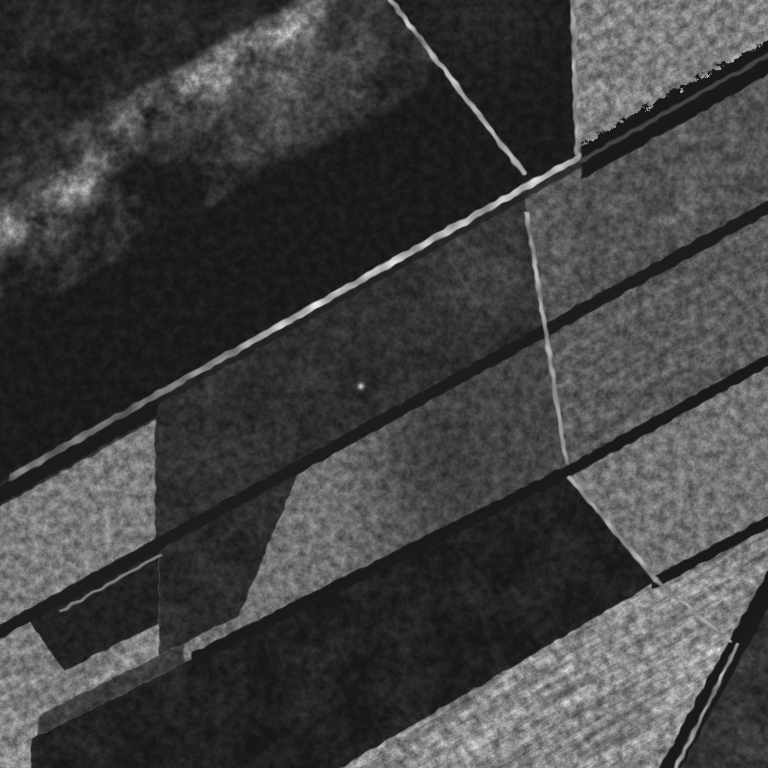
A Shadertoy shader for this texture:

```glsl
// Grey aerial view of slanting farm fields split by hedges, tracks and a pale road.

vec2 gradient(vec2 cell) {
    float h = fract(sin(dot(cell, vec2(127.1, 311.7))) * 43758.5);
    return vec2(cos(6.2832 * h), sin(6.2832 * h));
}

float noise(vec2 p) {
    vec2 i = floor(p), f = fract(p), e = vec2(1, 0);
    vec2 w = f * f * f * (f * (f * 6.0 - 15.0) + 10.0);
    float low = mix(dot(gradient(i), f), dot(gradient(i + e.xy), f - e.xy), w.x);
    float high = mix(dot(gradient(i + e.yx), f - e.yx), dot(gradient(i + 1.0), f - 1.0), w.x);
    return mix(low, high, w.y);
}

float fbm(vec2 p) {
    float sum = 0.0, amp = 1.0;
    for (int k = 0; k < 4; k++) {
        sum += amp * noise(p);
        p = mat2(1.6, 1.2, -1.2, 1.6) * p + 7.3;
        amp *= 0.65;
    }
    return sum;
}

// Soft step at zero, and a soft band between two limits
float on(float d) { return smoothstep(-0.0018, 0.0018, d); }
float band(float d, float lo, float hi) { return on(d - lo) * on(hi - d); }

float track(vec2 p, vec2 a, vec2 b, float halfWidth) {
    vec2 ab = b - a;
    float t = clamp(dot(p - a, ab) / dot(ab, ab), 0.0, 1.0);
    return on(halfWidth - length(p - a - ab * t));
}

float blob(vec2 p, vec2 centre, float radius) {
    vec2 d = (p - centre) / radius;
    return exp(-dot(d, d));
}

void mainImage(out vec4 fragColor, in vec2 fragCoord) {
    // Canvas coordinates with y running down, edges slightly ragged
    vec2 p = fragCoord / iResolution.xy;
    p.y = 1.0 - p.y;
    vec2 raw = p;
    p += 0.003 * vec2(noise(raw * 70.0), noise(raw * 70.0 + 31.0));
    float x = p.x, y = p.y;

    // Signed heights below the four main slanting boundaries
    float road = y - 0.630 + 0.563 * x;
    float hedge = y - 0.823 + 0.552 * x;
    float ditch = y - 0.612 + (x - 0.742) * (x > 0.742 ? 0.556 : 0.5);
    float lane = y - 0.758 + (x - 0.853) * (x > 0.853 ? 0.53 : 0.59);
    float middle = x - 0.684 - 0.16 * (y - 0.267);
    float eastWall = x - 0.745 - 0.033 * y;

    vec2 along = vec2(dot(raw, vec2(0.87, -0.49)), dot(raw, vec2(0.49, 0.87)));
    float grain = fbm(raw * 75.0);
    float patches = fbm(raw * 16.0);
    float streaks = fbm(along * vec2(7.0, 75.0));

    // Top: dark ploughland with a mottled pale belt
    float belt = y + 0.56 * x;
    float westOfTrack = on(0.508 + 0.773 * y - x);
    float tone = 0.105 + 0.05 * blob(p, vec2(0.63, 0.0), 0.09);
    tone = mix(tone, 0.14 + 0.06 * patches, on(0.215 - belt));
    float ridge = (belt - 0.25 - 0.055 * smoothstep(0.2, 0.08, x)) / 0.03;
    float beltTone = 0.21 + 0.13 * patches
        + (0.22 + 0.25 * patches) * exp(-ridge * ridge) * smoothstep(0.47, 0.36, x)
        + 0.12 * blob(p, vec2(0.37, 0.13), 0.09)
        + 0.3 * blob(p, vec2(0.105, 0.25), 0.02)
        - 0.12 * blob(p, vec2(0.2, 0.24), 0.06)
        - 0.08 * smoothstep(0.34, 0.42, belt);
    float beltMask = smoothstep(0.208, 0.222, belt) * smoothstep(0.432, 0.415, belt);
    tone = mix(tone, max(beltTone, 0.11), beltMask * westOfTrack);
    tone = mix(tone, 0.49 + 0.1 * streaks, on(eastWall));

    // Second row, below the road
    float row = mix(0.185 + 0.05 * patches, 0.33 + 0.08 * patches, on(middle));
    row += 0.07 * blob(p, vec2(0.63, 0.36), 0.06);
    row = mix(row, 0.48, on(0.202 - x) * on(road - 0.03));
    tone = mix(tone, row, on(road));

    // Third row, from the hedge to the ditch
    row = mix(0.44, 0.27, smoothstep(0.4, 0.62, x)) - 0.06 * blob(p, vec2(0.55, 0.585), 0.07);
    row = mix(row, 0.35 + 0.07 * streaks, on(middle));
    float wedge = on(0.384 - 0.41 * (y - 0.625) - x);
    row = mix(row, 0.165 + 0.05 * patches, wedge * on(-0.026 - ditch));
    row = mix(row, 0.50 + 0.09 * streaks, on(0.207 - x));
    float block = on(x - 0.046 - 0.7 * (y - 0.82)) * on(0.207 - x) * on(-0.068 - ditch);
    row = mix(row, 0.13, block);
    row = mix(row, 0.24, band(ditch, -0.026, 0.0) * band(x, 0.05, 0.24));
    tone = mix(tone, row, on(hedge));

    // Fourth row and the striped field at the bottom
    float eastOfPath = on(x - 0.742 - 0.833 * (y - 0.622));
    row = mix(0.125 + 0.05 * patches, 0.45, eastOfPath);
    row = mix(row, 0.56, on(0.04 - x));
    tone = mix(tone, row, on(ditch));
    tone = mix(tone, 0.53 + 0.2 * streaks, on(lane));
    float corner = x - 1.0 + 0.55 * (y - 0.768);
    tone = mix(tone, 0.2 + 0.08 * patches, on(corner) * on(lane));

    // Soil grain is stronger on pale ground
    tone *= 1.0 + 0.42 * grain;

    // Dark hedges and ditches
    tone = mix(tone, 0.1, band(road, 0.004, 0.026) * on(0.205 - x));
    tone = mix(tone, 0.11, 0.7 * band(road, 0.003, 0.014));
    tone = mix(tone, 0.1, band(road, -0.016 + 0.01 * grain, 0.03) * on(x - 0.757));
    tone = mix(tone, 0.11, band(hedge, -0.010, 0.008));
    tone = mix(tone, 0.1, band(ditch, -0.008, 0.009) * on(x - 0.25));
    tone = mix(tone, 0.1, band(lane, -0.008, 0.008) * on(x - 0.85));
    tone = mix(tone, 0.1, band(corner, -0.014, 0.014) * on(lane));

    // Pale road, walls and footpaths
    float worn = 0.85 + 0.5 * noise(raw * 45.0);
    float roadMask = band(road, -0.006, 0.004) * band(x, 0.012, 0.755);
    tone = mix(tone, mix(0.5, 0.84, smoothstep(0.2, 0.4, x)) * worn, roadMask);
    tone = mix(tone, 0.27, band(road, 0.002, 0.008) * on(x - 0.755));
    tone = mix(tone, 0.8 * worn, track(p, vec2(0.508, 0.0), vec2(0.682, 0.225), 0.0032));
    tone = mix(tone, 0.7 * worn, track(p, vec2(0.745, 0.0), vec2(0.751, 0.2), 0.0028));
    tone = mix(tone, 0.67 * worn, band(middle, -0.003, 0.003) * band(y, 0.275, 0.605));
    tone = mix(tone, 0.65 * worn, track(p, vec2(0.742, 0.622), vec2(0.854, 0.755), 0.003));
    tone = mix(tone, 0.65 * worn, track(p, vec2(0.854, 0.755), vec2(0.95, 0.835), 0.002));
    tone = mix(tone, 0.7 * worn, track(p, vec2(0.96, 0.84), vec2(0.88, 1.0), 0.0025));
    tone = mix(tone, 0.5, track(p, vec2(0.08, 0.795), vec2(0.208, 0.723), 0.002));
    tone = mix(tone, 0.32, 0.6 * track(p, vec2(0.585, 0.335), vec2(0.617, 0.39), 0.002));
    tone = mix(tone, 0.8, blob(raw, vec2(0.470, 0.503), 0.004));

    fragColor = vec4(vec3(clamp(tone, 0.09, 0.95)), 1.0);
}
```
